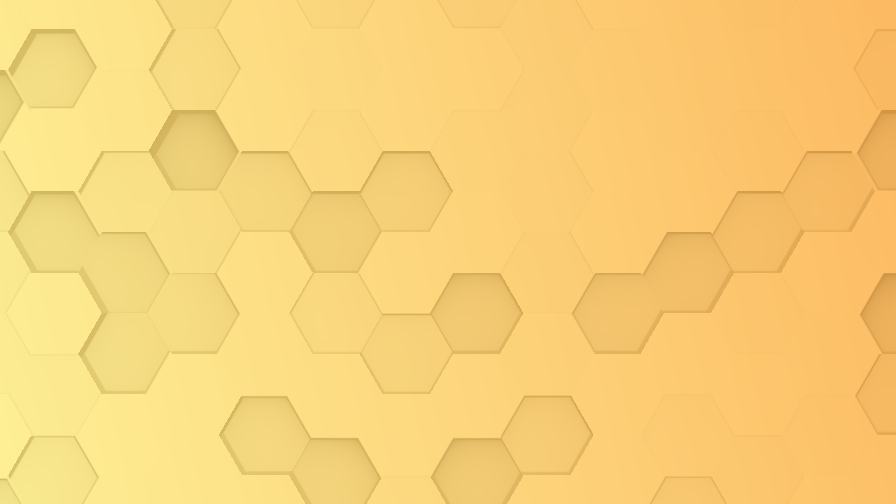
This background is drawn by a Shadertoy shader. Its source:

```glsl
// Honeycomb of flat-topped hexagonal tiles set at different depths, in warm yellow.
// Each pixel finds its cell, then compares depths with six neighbours to draw
// walls, seams and soft shadows under a slight central perspective.

const vec2 PERIOD = vec2(1.7320508, 1.0); // two interleaved grids, tile height = 1

float hash12(vec2 p) {
    vec3 q = fract(p.xyx * 0.1031);
    q += dot(q, q.yzx + 33.33);
    return fract((q.x + q.y) * q.z);
}

// Most tiles lie almost flush; a few sink deeply.
float tileDepth(vec2 center) {
    vec2 id = round(center / (0.5 * PERIOD));
    float u = hash12(id + 57.0);
    return u * u * u;
}

// Offset from the centre of the nearest hexagon.
vec2 hexLocal(vec2 p) {
    vec2 a = mod(p + 0.5 * PERIOD, PERIOD) - 0.5 * PERIOD;
    vec2 b = mod(p, PERIOD) - 0.5 * PERIOD;
    return dot(a, a) < dot(b, b) ? a : b;
}

void mainImage(out vec4 fragColor, in vec2 fragCoord) {
    const float tileHeight = 0.161;
    vec2 uv = fragCoord / iResolution.xy;
    vec2 p = (fragCoord / iResolution.y - vec2(0.6667, 0.2176)) / tileHeight;
    vec2 view = (fragCoord - 0.5 * iResolution.xy) / (iResolution.y * tileHeight);
    float px = 1.0 / (iResolution.y * tileHeight);

    vec2 local = hexLocal(p);
    vec2 center = p - local;
    float depth = tileDepth(center);
    float floorTint = 0.065 * depth;
    float shadow = 0.0, wall = 0.0, cover = 0.0, coverTint = 0.0;

    for (int i = 0; i < 6; i++) {
        float angle = radians(30.0 + 60.0 * float(i));
        vec2 n = vec2(cos(angle), sin(angle));
        float otherDepth = tileDepth(center + n);
        float drop = max(depth - otherDepth, 0.0);
        float facing = dot(n, view);

        // Perspective makes raised tiles overhang on their outer side.
        float overhang = 0.025 * drop * max(-facing, 0.0);
        float d = 0.5 - dot(local, n) - overhang;
        float over = (1.0 - smoothstep(-px, px, d)) * step(0.0001, overhang);
        if (over > cover) {
            cover = over;
            coverTint = 0.065 * otherDepth;
        }

        // Walls facing the viewer widen; the others shrink to a seam.
        float width = 0.014 + drop * (0.012 + 0.022 * max(facing, 0.0));
        float edge = 1.0 - smoothstep(width - px, width + px, d);
        float light = smoothstep(-0.8, 1.0, n.y);
        wall = max(wall, edge * smoothstep(0.0, 0.35, drop) * mix(0.45, 0.9, light));

        // Light from above leaves the deepest shade below the upper edges.
        float reach = max(d, 0.0);
        float soft = 0.10 * exp(-reach / 0.17) + 0.06 * exp(-reach / 0.045);
        shadow += soft * sqrt(drop) * drop * mix(0.2, 1.0, light);
    }

    // Pale lemon at the lower left to apricot at the upper right.
    float t = clamp(0.92 * uv.x + 0.12 * uv.y - 0.02, 0.0, 1.0);
    vec3 base = mix(vec3(0.995, 0.935, 0.58), vec3(0.99, 0.735, 0.39), t);

    // Shade darkens blue most, keeping the shadows olive.
    vec3 shadeWeight = vec3(0.85, 1.0, 1.45);
    vec3 sunken = base * (1.0 - shadeWeight * (floorTint + shadow));
    sunken = mix(sunken, base * vec3(0.83, 0.79, 0.67), wall);
    vec3 raised = base * (1.0 - shadeWeight * coverTint);
    fragColor = vec4(mix(sunken, raised, cover), 1.0);
}
```
